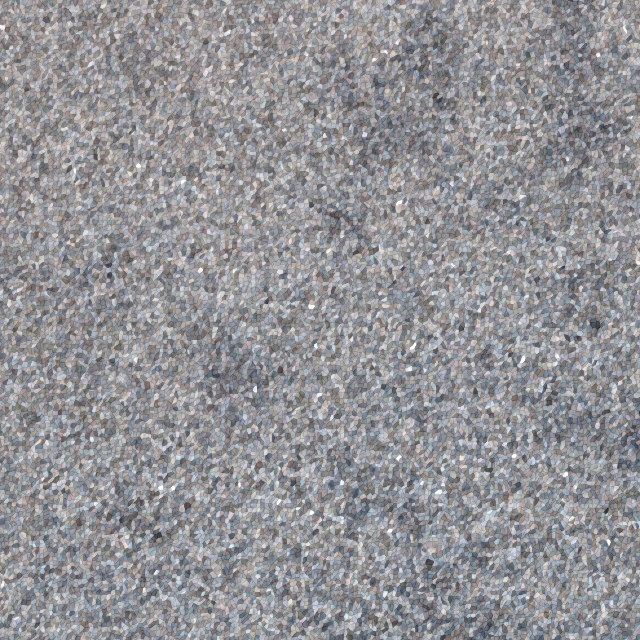
Write a Shadertoy shader that draws this texture.

```glsl
#define GRAINS 145.0       // grains across the canvas
#define PEBBLES 34.0       // pebble cells across the canvas
#define SOFTNESS 9.0       // higher gives crisper grain borders
#define GRAIN_CONTRAST 0.46
#define GAP_DEPTH 0.10
#define GRIT_CONTRAST 0.17
#define STAIN_DEPTH 0.10
#define LEAN 1.15          // mean grain direction in radians
#define BASE_GREY vec3(0.632, 0.628, 0.642)
#define SLATE vec3(0.40, 0.43, 0.48)

vec3 hash3(vec2 cell) {
    vec3 p = fract(cell.xyx * vec3(0.1031, 0.1030, 0.0973));
    p += dot(p, p.yxz + 33.33);
    return fract((p.xxy + p.yzz) * p.zyx);
}

float valueNoise(vec2 p) {
    vec2 i = floor(p), f = fract(p);
    f = f * f * (3.0 - 2.0 * f);
    float low = mix(hash3(i).x, hash3(i + vec2(1, 0)).x, f.x);
    float high = mix(hash3(i + vec2(0, 1)).x, hash3(i + vec2(1, 1)).x, f.x);
    return mix(low, high, f.y);
}

float cloud(vec2 p) {
    float sum = 0.0, weight = 0.5;
    for (int i = 0; i < 4; i++) {
        sum += weight * valueNoise(p);
        p = p * 2.03 + 17.3;
        weight *= 0.5;
    }
    return sum / 0.9375;
}

vec2 rotate(vec2 p, float angle) {
    float c = cos(angle), s = sin(angle);
    return vec2(c * p.x + s * p.y, c * p.y - s * p.x);
}

// Tinted tone of one grain, centred on zero
vec3 grainColour(vec2 cell) {
    vec3 r = hash3(cell + 71.0), q = hash3(cell + 233.0);
    float tone = (0.65 * r.x + 0.35 * r.y - 0.5) * GRAIN_CONTRAST;
    tone += 0.22 * step(0.988, q.x) - 0.13 * step(0.97, q.y);
    float warmth = (r.z - 0.5) * 0.075;
    float pink = (q.z - 0.5) * 0.025;
    return tone + vec3(warmth + pink, -pink, -warmth);
}

// Soft Voronoi of leaning grains: rgb is colour, a is distance from a border
vec4 grains(vec2 p) {
    vec2 home = floor(p);
    vec3 sum = vec3(0.0);
    float total = 0.0, nearest = 9.0, second = 9.0;
    for (int y = -1; y <= 1; y++)
    for (int x = -1; x <= 1; x++) {
        vec2 cell = home + vec2(x, y);
        vec3 r = hash3(cell);
        vec2 offset = p - cell - 0.1 - 0.8 * r.xy;
        offset = rotate(offset, LEAN + (r.z - 0.5) * 1.7) * vec2(0.8, 1.25);
        float d2 = dot(offset, offset);
        float w = exp(-SOFTNESS * d2);
        sum += w * grainColour(cell);
        total += w;
        second = min(second, max(nearest, d2));
        nearest = min(nearest, d2);
    }
    return vec4(sum / total, sqrt(second) - sqrt(nearest));
}

// Coverage of sparse larger slate pebbles, denser where the ground is stained
float pebbles(vec2 p, float density) {
    vec2 home = floor(p);
    float cover = 0.0;
    for (int y = -1; y <= 1; y++)
    for (int x = -1; x <= 1; x++) {
        vec2 cell = home + vec2(x, y);
        vec3 r = hash3(cell + 411.0), q = hash3(cell + 907.0);
        vec2 offset = rotate(p - cell - r.xy, q.x * 3.14) * vec2(0.8, 1.2);
        float radius = mix(0.12, 0.27, q.y);
        float disc = 1.0 - smoothstep(radius - 0.08, radius + 0.08, length(offset));
        cover = max(cover, disc * step(r.z, density) * mix(0.35, 0.85, q.z));
    }
    return cover;
}

void mainImage(out vec4 fragColor, in vec2 fragCoord) {
    vec2 uv = fragCoord / iResolution.y;

    // Uneven ground: broad stains, cooler and rougher toward the bottom
    float stain = smoothstep(0.50, 0.82, cloud(uv * 9.0 + 4.0));
    float cool = clamp(1.0 - uv.y + 0.35 * (uv.x - 0.5), 0.0, 1.0);
    float roughness = mix(0.92, 1.12, cool);

    // Grains with dark gaps between them
    vec2 warp = vec2(valueNoise(uv * 90.0), valueNoise(uv * 90.0 + 50.0)) - 0.5;
    vec4 grain = grains(uv * GRAINS + 0.7 * warp);
    vec3 colour = BASE_GREY + grain.rgb * roughness;
    colour -= GAP_DEPTH * roughness * (1.0 - smoothstep(0.0, 0.32, grain.a));

    // Fine grit inside the grains
    vec2 gritPoint = rotate(uv, LEAN) * GRAINS * vec2(1.3, 2.0);
    colour += GRIT_CONTRAST * (valueNoise(gritPoint) - 0.5);

    // Pebbles, stains and overall hue drift
    float slate = pebbles(uv * PEBBLES, 0.03 + 0.10 * cool * cool + 0.12 * stain);
    colour = mix(colour, SLATE + 0.5 * grain.rgb, 0.7 * slate);
    colour -= STAIN_DEPTH * stain * vec3(1.1, 1.0, 0.85);
    colour += 0.05 * (cloud(uv * 5.0 + 30.0) - 0.5);
    colour += (cool - 0.5) * vec3(-0.022, -0.002, 0.010);

    fragColor = vec4(clamp(colour, 0.0, 1.0), 1.0);
}
```
